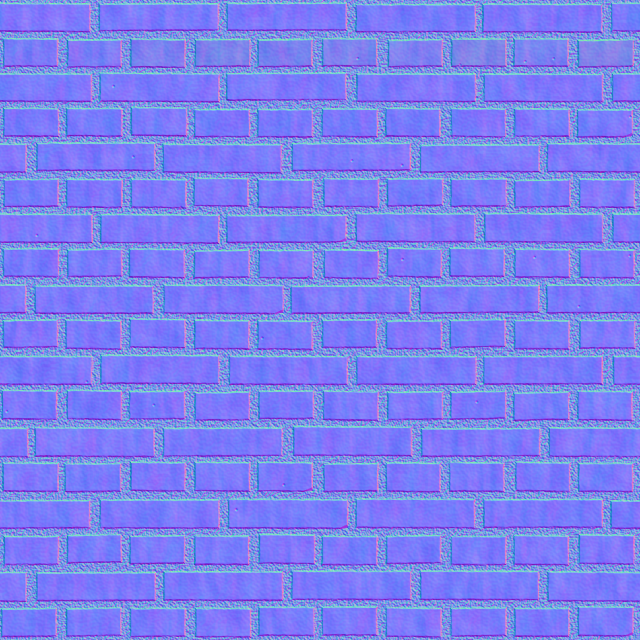
Reproduce this texture map procedurally as a three.js fragment shader.

```glsl
varying vec2 vUv;

vec2 hash2(vec2 p) {
  vec3 q = fract(p.xyx * vec3(0.1031, 0.1030, 0.0973));
  q += dot(q, q.yzx + 33.33);
  return fract((q.xx + q.yz) * q.zy);
}

float corner(vec2 cell, vec2 offset, vec2 period) {
  float angle = 6.2832 * hash2(mod(cell, period) + 7.0).x;
  return dot(vec2(cos(angle), sin(angle)), offset);
}

// Gradient noise that wraps over the unit square
float noise(vec2 uv, vec2 period) {
  vec2 p = uv * period, i = floor(p), f = fract(p);
  vec2 u = f * f * f * (f * (f * 6.0 - 15.0) + 10.0);
  vec2 e = vec2(1.0, 0.0);
  return mix(
    mix(corner(i, f, period), corner(i + e, f - e, period), u.x),
    mix(corner(i + e.yx, f - e.yx, period), corner(i + 1.0, f - 1.0, period), u.x),
    u.y);
}

// Small dimples scattered over the wall
float pits(vec2 uv) {
  vec2 g = uv * 26.0, cell = floor(g);
  vec2 r = hash2(cell + 91.0);
  float d = length(fract(g) - 0.25 - 0.5 * r) / 26.0;
  return step(0.94, hash2(cell + 173.0).x) * (1.0 - smoothstep(0.0, 0.003, d));
}

// x: height, y: brick coverage, z: weathering
vec3 wall(vec2 p) {
  vec2 uv = fract(p);
  // Courses bow upward around the middle of the wall
  float y = uv.y - 0.0055 * sin(3.1416 * uv.y);
  float row = floor((1.0 - y) * 18.0);

  // Courses alternate between five stretchers and ten headers
  bool stretcher = mod(row, 2.0) < 0.5;
  bool shifted = mod(row, 4.0) < 0.5 && row > 0.5;
  float count = stretcher ? 5.0 : 10.0;
  float x = (uv.x + 0.003) * count - (stretcher ? (shifted ? 0.26 : 0.76) : 0.0);
  vec2 id = vec2(mod(floor(x), count), row);
  vec2 place = hash2(id + 31.0) - 0.5;
  vec2 shape = hash2(id + 57.0) - 0.5;

  // Each brick is slightly moved, tilted and resized
  vec2 q = vec2((fract(x) - 0.5) / count, y - 1.0 + (row + 0.5) / 18.0);
  q -= place * vec2(0.004, 0.003);
  q.y += q.x * shape.x * (stretcher ? 0.012 : 0.035);
  vec2 halfSize = vec2(0.5 / count - 0.0072, 0.0217) + shape.yx * 0.0012;
  vec2 a = abs(q) - halfSize;
  float d = length(max(a, 0.0)) + min(max(a.x, a.y), 0.0);
  d += 0.0007 * noise(uv, vec2(50.0)) + 0.0006 * noise(uv, vec2(190.0));
  float brick = 1.0 - smoothstep(-0.0018, 0.0014, d);

  // A few lower corners are broken off at a slant
  float cut = dot(q - vec2(halfSize.x, -halfSize.y), vec2(0.4, -0.92)) + 0.006;
  float chip = step(0.96, hash2(id + 113.0).y) * max(cut, 0.0);

  // Fine brick grain, with mortar of finer and coarser sand
  float worn = row == 1.0 ? hash2(id + 19.0).x : 0.0;
  float face = 0.0021 + 0.0011 * noise(uv, vec2(22.0)) - 0.8 * chip;
  face += 0.00025 * noise(uv, vec2(210.0)) + 0.0004 * noise(uv, vec2(60.0));
  face -= 0.0012 * pits(uv);
  float mortar = 0.0013 * noise(uv, vec2(310.0)) + 0.0012 * noise(uv, vec2(150.0));
  return vec3(mix(mortar, face, brick), brick, worn);
}

void main() {
  vec2 e = vec2(0.0008, 0.0);
  vec3 here = wall(vUv);
  float brick = here.y;
  vec2 slope = vec2(
    wall(vUv - e.xy).x - wall(vUv + e.xy).x,
    wall(vUv - e.yx).x - wall(vUv + e.yx).x) / (2.0 * e.x);

  // Upward lean in the joints, vertical drag streaks on the faces
  float streak = noise(vUv, vec2(72.0, 18.0)) + 0.5 * noise(vUv, vec2(150.0, 18.0));
  float sway = noise(vUv + 0.37, vec2(40.0, 18.0));
  vec2 drag = vec2(0.26 * streak - 0.03, 0.16 * sway - 0.05 + 0.1 * here.z);
  slope += mix(vec2(-0.04, 0.16), drag, brick);

  // Rough mortar, arrises and weathered faces lose depth
  vec3 color = normalize(vec3(slope, 1.0)) * 0.5 + 0.5;
  float edge = 4.0 * brick * (1.0 - brick);
  float grit = 0.07 + 0.12 * noise(vUv, vec2(260.0));
  color.b *= 0.99 - (1.0 - brick) * grit - 0.05 * edge - 0.08 * here.z * brick;
  gl_FragColor = vec4(color, 1.0);
}
```
